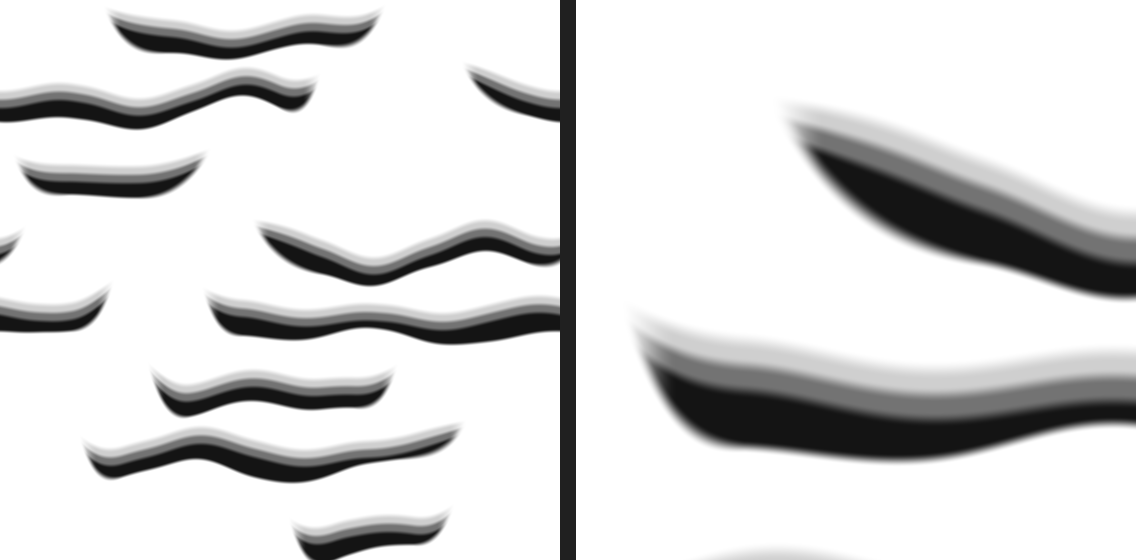
Left: the whole. Right: its middle third, enlarged.
Write a Shadertoy shader that draws this pattern.

```glsl
// Soft horizontal brush strokes on white, one per row, wrapping at the sides.
// Each stroke hangs below a wavy top edge, steps from pale grey down to black,
// and tapers into upturned tips; gradient noise bends it and varies its weight.

float hash(float n) {
    n = fract(n * 0.1031);
    n *= n + 33.33;
    n *= n + n;
    return fract(n);
}

// 1D gradient noise, roughly -0.5 to 0.5
float gradientNoise(float x) {
    float cell = floor(x);
    float f = x - cell;
    float left = (hash(cell) * 2.0 - 1.0) * f;
    float right = (hash(cell + 1.0) * 2.0 - 1.0) * (f - 1.0);
    return mix(left, right, f * f * f * (f * (f * 6.0 - 15.0) + 10.0));
}

float strokeTone(vec2 p, float row) {
    // Spread lengths evenly over the rows, start each stroke anywhere
    float strokeLength = 0.25 + 0.64 * fract(row * 0.618 + 0.08);
    float along = fract(p.x - hash(row * 7.0 + 3.0));
    vec2 toEnds = vec2(along, strokeLength - along);
    float toTip = min(toEnds.x, toEnds.y);
    if (toTip <= 0.0) return 1.0;

    // Taper: 1 at a tip, 0 in the body
    vec2 taper = 0.075 + 0.065 * vec2(hash(row + 41.0), hash(row + 73.0));
    vec2 tip = 1.0 - clamp(toEnds / taper, 0.0, 1.0);
    vec2 fullness = 1.0 - tip * tip * tip;
    float body = fullness.x * fullness.y;

    // Wavy top edge with curled ends
    float top = (row + 0.5) / 8.0 + 0.028 + 0.034 * (hash(row + 19.0) - 0.5);
    top += 0.07 * gradientNoise(along * 5.0 + row * 17.0 + 0.4);
    top += 0.03 * dot(tip, tip);
    float depth = top - p.y;

    // Tone bands, squeezed together towards the tips
    float band = depth / mix(0.6, 1.0, body);
    float tone = 1.0
        - 0.19 * smoothstep(0.0, 0.012, band)
        - 0.36 * smoothstep(0.016, 0.025, band)
        - 0.37 * smoothstep(0.031, 0.040, band);

    // Lower edge, softer near the tips
    float thickness = 0.06 + 0.035 * gradientNoise(along * 4.0 + row * 29.0 + 7.3);
    float blur = 0.004 + 0.008 * max(tip.x, tip.y);
    float ink = smoothstep(-blur, blur, thickness * body - depth);
    ink *= smoothstep(0.0, 0.035, toTip);
    return mix(1.0, tone, ink);
}

void mainImage(out vec4 fragColor, in vec2 fragCoord) {
    vec2 p = fragCoord / iResolution.xy;
    float tone = 1.0;
    for (int row = 0; row < 8; row++) {
        tone = min(tone, strokeTone(p, float(row)));
    }
    fragColor = vec4(vec3(tone), 1.0);
}
```
